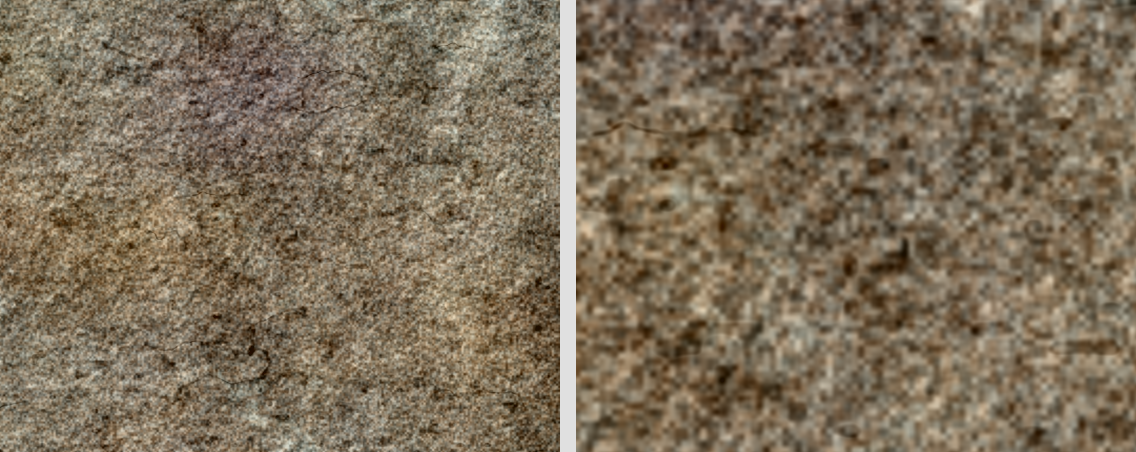
Left: the whole. Right: its middle third, enlarged.
Give the GLSL for this texture, as a WebGL 1 fragment shader.

```glsl
precision highp float;
uniform vec2 u_resolution;

float hash(vec2 p) {
  vec3 q = fract(p.xyx * 0.1031);
  q += dot(q, q.yzx + 33.33);
  return fract((q.x + q.y) * q.z);
}

// Value noise centred on zero
float noise(vec2 p) {
  vec2 i = floor(p), f = fract(p);
  f = f * f * (3.0 - 2.0 * f);
  float low = mix(hash(i), hash(i + vec2(1.0, 0.0)), f.x);
  float high = mix(hash(i + vec2(0.0, 1.0)), hash(i + 1.0), f.x);
  return mix(low, high, f.y) - 0.5;
}

float fbm(vec2 p) {
  float sum = 0.0, amplitude = 0.6;
  for (int i = 0; i < 4; i++) {
    sum += amplitude * noise(p);
    p = mat2(1.6, 1.2, -1.2, 1.6) * p + 17.3;
    amplitude *= 0.62;
  }
  return sum;
}

// Slope of the surface towards a light at the upper left
float relief(vec2 p) {
  return noise(p) - noise(p + vec2(-0.35, 0.65));
}

float segmentDistance(vec2 p, vec2 a, vec2 b) {
  vec2 ab = b - a;
  return length(p - a - ab * clamp(dot(p - a, ab) / dot(ab, ab), 0.0, 1.0));
}

float glow(vec2 p, vec2 center, vec2 size) {
  vec2 d = (p - center) / size;
  return exp(-dot(d, d));
}

void main() {
  vec2 p = gl_FragCoord.xy / u_resolution.y;
  vec2 warp = vec2(fbm(p * 9.0 + 40.0), fbm(p * 9.0 + 80.0));
  vec2 q = p + 0.06 * warp;

  // Weathered patches and mid-sized blotches
  float patches = fbm(q * 5.0 + 3.0);
  float blotches = fbm(q * 24.0 + 11.0);
  float tone = 0.53 + 0.36 * patches + 0.42 * blotches;

  // Gritty grain with lit and shaded sides
  tone += 0.26 * relief(p * 48.0 + 5.0) + 0.36 * relief(p * 105.0);
  tone += 0.30 * noise(p * 130.0 + 9.0) + 0.58 * noise(p * 215.0 + 21.0);

  // Pale streaks on the right, stain edge on the left of the middle
  float streak = segmentDistance(q, vec2(1.11, 1.02), vec2(0.96, 0.70));
  tone += 0.26 * (1.0 - smoothstep(0.0, 0.055, streak));
  tone += 0.10 * glow(q, vec2(1.03, 0.45), vec2(0.05, 0.28));
  tone -= 0.13 * smoothstep(0.40, 0.43, q.x) * (1.0 - smoothstep(0.46, 0.64, q.x));
  tone -= 0.20 * glow(q, vec2(0.92, 0.85), vec2(0.07, 0.16));
  tone -= 0.34 * glow(q, vec2(1.25, 0.25), vec2(0.12, 0.30));
  tone += 0.16 * glow(q, vec2(0.72, 1.0), vec2(0.16, 0.07));

  // Broken ledges and small pits in shadow
  float ledge = abs(noise(q * vec2(6.0, 15.0) + 31.0) + 0.12 * blotches);
  float ledgeMask = smoothstep(0.05, 0.28, noise(q * 8.0 + 61.0));
  tone -= 0.38 * ledgeMask * (1.0 - smoothstep(0.0, 0.06, ledge));
  tone -= 0.30 * smoothstep(0.22, 0.40, noise(p * vec2(52.0, 66.0) + 71.0));

  // Sparse lichen crust
  float lichen = smoothstep(0.22, 0.42, fbm(q * 7.0 + 91.0) + 0.25 * noise(p * 60.0));
  tone += 0.24 * lichen * (0.7 + noise(p * 90.0 + 13.0));

  // Tone ramp from shadowed soil to bleached stone
  tone = clamp(tone, -0.3, 1.25);
  vec3 color = mix(vec3(0.26, 0.20, 0.12), vec3(0.74, 0.70, 0.62), tone);

  // Ochre, purple and grey-green staining
  float ochre = 0.7 * fbm(q * 4.0 + 120.0) + 0.3 * noise(p * 40.0);
  ochre += 0.7 * glow(q, vec2(0.25, 0.45), vec2(0.28, 0.13));
  ochre += 0.4 * glow(q, vec2(1.05, 0.35), vec2(0.15, 0.30));
  color += ochre * vec3(0.055, 0.0, -0.065);
  float purple = glow(q, vec2(0.55, 0.82), vec2(0.20, 0.17)) + 0.5 * fbm(q * 6.0 + 150.0);
  color += purple * vec3(0.008, -0.022, 0.024);
  float cool = smoothstep(0.65, 1.05, p.y + 0.2 * patches) + lichen;
  color += cool * vec3(-0.018, 0.008, 0.014);

  // Slight colour variation between grains
  color += 0.06 * noise(p * 150.0 + 7.0) * vec3(1.0, -0.2, -1.0);
  gl_FragColor = vec4(clamp(color, 0.0, 1.0), 1.0);
}
```
